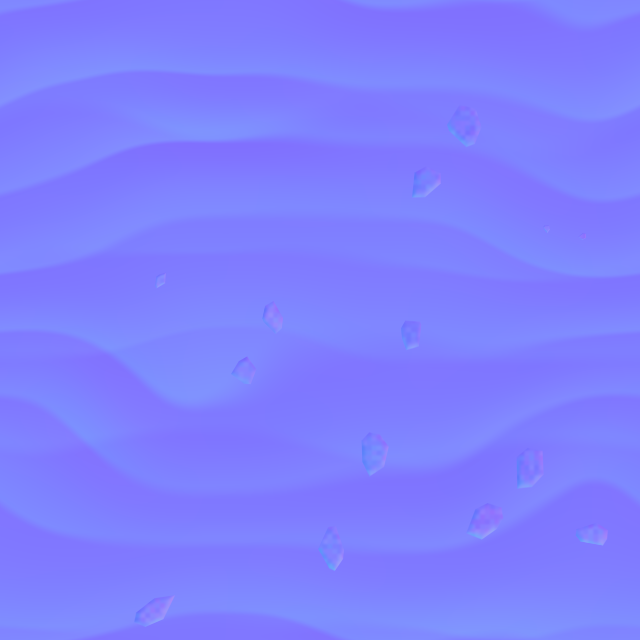
Reproduce this texture map procedurally as a Shadertoy shader.

```glsl
// Tileable normal map of wind-rippled sand with a few scattered faceted stones
#define RIPPLES 7.0        // main ripples per tile
#define CROSS_RIPPLES 5.0  // broader ripples that merge with them
#define RIPPLE_SLOPE 0.078
#define CROSS_SLOPE 0.036
#define WAVINESS 1.35      // sideways meander, in ripple spacings
#define STONES 14
#define STONE_SIZE 0.032
#define STONE_STEEPNESS 0.27
#define STONE_ROUGHNESS 0.15
#define FACETS 7

const float TAU = 6.28319;

float hash(vec2 p) {
    vec3 q = fract(p.xyx * 0.1031);
    q += dot(q, q.yzx + 33.33);
    return fract((q.x + q.y) * q.z);
}

// Value noise that wraps after a whole number of cells
float noise(vec2 uv, vec2 cells, float seed) {
    vec2 p = uv * cells, i = floor(p), f = p - i;
    f = f * f * f * (f * (f * 6.0 - 15.0) + 10.0);
    vec2 a = mod(i, cells) + seed, b = mod(i + 1.0, cells) + seed;
    return mix(mix(hash(a), hash(vec2(b.x, a.y)), f.x),
               mix(hash(vec2(a.x, b.y)), hash(b), f.x), f.y);
}

// Ripple phase: rises by a whole count over the tile, bent by wide noise
float ripplePhase(vec2 uv, float count, float seed) {
    float bend = noise(uv, vec2(3.0), seed)
               + 0.45 * noise(uv + 0.13, vec2(4.0, 5.0), seed + 17.0);
    return uv.y * count + WAVINESS * count / RIPPLES * bend;
}

// Slope of one ripple set: soft decline, then a crisp crest of varying width
vec2 rippleSlope(vec2 uv, float count, float seed) {
    const float STEP = 0.004;
    float phase = ripplePhase(uv, count, seed);
    float bend = (ripplePhase(uv + vec2(STEP, 0.0), count, seed) - phase) / STEP;
    float t = fract(phase);
    float softness = noise(uv, vec2(4.0, 5.0), seed + 31.0);
    float crestWidth = mix(0.08, 0.34, softness * softness);
    float decline = mix(1.0 - t, 1.0 - smoothstep(0.05, 0.9, t), 0.6);
    float face = 1.9 * decline - 0.82 + 0.6 * exp(-8.0 * t);
    float slope = mix(-0.82, face, smoothstep(0.0, crestWidth, t));
    float strength = mix(0.55, 1.45, noise(uv, vec2(3.0, 5.0), seed + 53.0));
    return slope * strength * vec2(-0.45 * bend / count, 1.0);
}

// Stone with beveled facets: xy is the slope, z the coverage
vec3 stone(vec2 uv, float id) {
    vec2 jitter = vec2(hash(vec2(id, 3.0)), hash(vec2(id, 11.0)));
    vec2 d = uv - fract(id * vec2(0.755, 0.57) + 0.6 * jitter);
    d -= round(d);
    float rank = hash(vec2(id, 19.0));
    float radius = STONE_SIZE * mix(0.2, 1.0, smoothstep(0.1, 0.5, rank));
    if (length(d) > 2.0 * radius) return vec3(0.0);

    float turn = TAU * hash(vec2(id, 23.0));
    mat2 rotation = mat2(cos(turn), sin(turn), -sin(turn), cos(turn));
    vec2 stretch = vec2(0.9, mix(1.1, 1.7, hash(vec2(id, 29.0))));
    vec2 q = rotation * d / radius * stretch;

    // A tilted top blends into the side facet that lies nearest
    vec2 tilt = vec2(hash(vec2(id, 37.0)), hash(vec2(id, 41.0))) - vec2(0.35, 0.6);
    float weight = exp(-16.0 * 0.2);
    vec2 slope = tilt * 0.2 * weight;
    float inside = 1.0;
    for (int i = 0; i < FACETS; i++) {
        float k = float(i);
        float angle = (k + 0.8 * hash(vec2(id, 60.0 + k))) * TAU / float(FACETS);
        vec2 n = vec2(cos(angle), sin(angle));
        float depth = 0.62 + 0.42 * hash(vec2(id, 80.0 + k)) - dot(q, n);
        float w = exp(-16.0 * max(depth, 0.0));
        float steep = STONE_STEEPNESS * mix(0.3, 1.1, hash(vec2(id, 100.0 + k)));
        vec2 outward = normalize(n * stretch) * rotation;
        slope += outward * vec2(1.0, -1.0) * steep * (1.0 - 0.4 * outward.y) * w;
        weight += w;
        inside = min(inside, depth);
    }
    slope /= weight;

    // Fine pitted surface
    vec2 grain = vec2(noise(uv, vec2(130.0), 5.0), noise(uv, vec2(130.0), 207.0));
    slope += (grain - 0.5) * STONE_ROUGHNESS;
    float edge = max(0.06, 1.0 / (iResolution.y * radius));
    return vec3(slope, smoothstep(-0.5 * edge, edge, inside));
}

void mainImage(out vec4 fragColor, in vec2 fragCoord) {
    vec2 uv = fragCoord / iResolution.xy;

    // Sand: two ripple sets that join and part
    vec2 slope = RIPPLE_SLOPE * rippleSlope(uv, RIPPLES, 7.0)
               + CROSS_SLOPE * rippleSlope(uv, CROSS_RIPPLES, 113.0);

    // Stones resting on top
    for (int i = 0; i < STONES; i++) {
        vec3 s = stone(uv, float(i) + 1.0);
        slope = mix(slope, s.xy, s.z);
    }

    // Encode the normal as colour
    vec3 normal = normalize(vec3(slope, 1.0));
    fragColor = vec4(normal * 0.5 + 0.5, 1.0);
}
```
